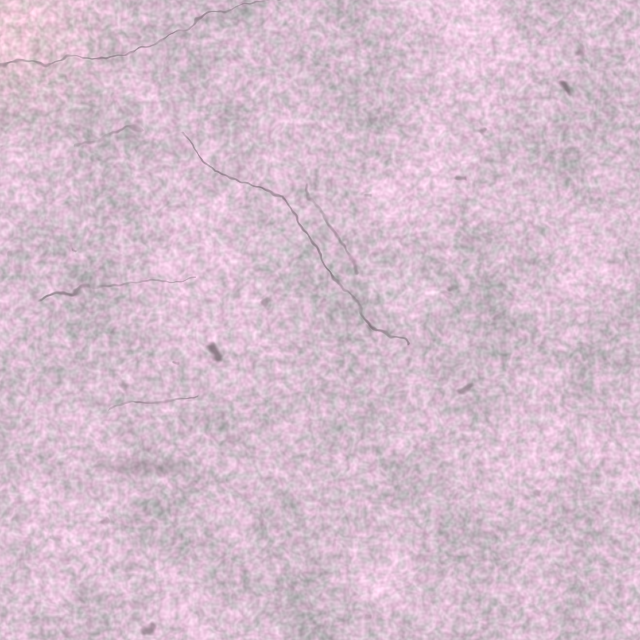
Reproduce this texture procedurally as a three.js fragment shader.

```glsl
varying vec2 vUv;

const vec3 STONE_PINK = vec3(0.836, 0.743, 0.808);
const vec3 GREY_SHIFT = vec3(-0.055, 0.012, -0.030);
const vec3 CRACK_COLOR = vec3(0.47, 0.41, 0.45);
const vec3 WARM_TINT = vec3(0.045, 0.025, -0.005);
const float PATCH_SCALE = 5.0;
const float PATCH_TONE = 0.085;
const float MOTTLE_SCALE = 24.0;
const float MOTTLE_TONE = 0.065;
const float GRAIN_SCALE = 82.0;
const float GRAIN_TONE = 0.125;
const float FINE_SCALE = 165.0;
const float FINE_TONE = 0.095;
const float CRACK_WIDTH = 0.0017;
const float CRACK_WOBBLE = 0.012;
const int SPECK_COUNT = 22;

vec2 hash2(vec2 p) {
  vec3 q = fract(p.xyx * vec3(0.1031, 0.1030, 0.0973));
  q += dot(q, q.yzx + 33.33);
  return fract((q.xx + q.yz) * q.zy);
}

float cornerSlope(vec2 cell, vec2 offset) {
  float angle = 6.2832 * hash2(cell).x;
  return dot(vec2(cos(angle), sin(angle)), offset);
}

float gradientNoise(vec2 p) {
  vec2 i = floor(p);
  vec2 f = p - i;
  vec2 u = f * f * f * (f * (f * 6.0 - 15.0) + 10.0);
  vec2 e = vec2(1.0, 0.0);
  float low = mix(cornerSlope(i, f), cornerSlope(i + e, f - e), u.x);
  float high = mix(cornerSlope(i + e.yx, f - e.yx), cornerSlope(i + 1.0, f - 1.0), u.x);
  return mix(low, high, u.y);
}

float fbm(vec2 p) {
  float sum = 0.0;
  float gain = 1.0;
  for (int i = 0; i < 3; i++) {
    sum += gain * gradientNoise(p);
    p = mat2(0.8, 0.6, -0.6, 0.8) * p * 2.03 + 17.3;
    gain *= 0.5;
  }
  return sum;
}

// Soft line from a to b
float stroke(vec2 p, vec2 a, vec2 b, float width) {
  vec2 ab = b - a;
  float along = clamp(dot(p - a, ab) / dot(ab, ab), 0.0, 1.0);
  return 1.0 - smoothstep(width * 0.2, width * 1.7, length(p - a - ab * along));
}

float glow(vec2 p, vec2 center, vec2 radius) {
  vec2 d = (p - center) / radius;
  return exp(-dot(d, d));
}

// Long fissures and short hairlines
float cracks(vec2 p) {
  float w = CRACK_WIDTH;
  float top = max(stroke(p, vec2(-0.02, 0.898), vec2(0.21, 0.916), w),
              max(stroke(p, vec2(0.21, 0.916), vec2(0.33, 0.978), w),
                  stroke(p, vec2(0.33, 0.978), vec2(0.44, 1.005), w)));
  float middle = max(stroke(p, vec2(0.28, 0.79), vec2(0.335, 0.735), w),
                 max(stroke(p, vec2(0.335, 0.735), vec2(0.44, 0.695), w),
                 max(stroke(p, vec2(0.44, 0.695), vec2(0.50, 0.60), w * 1.2),
                 max(stroke(p, vec2(0.50, 0.60), vec2(0.585, 0.49), w * 1.2),
                     stroke(p, vec2(0.585, 0.49), vec2(0.635, 0.462), w)))));
  float left = max(stroke(p, vec2(0.06, 0.533), vec2(0.14, 0.552), w * 1.5),
                   0.6 * stroke(p, vec2(0.14, 0.552), vec2(0.31, 0.567), w));
  float faint = max(stroke(p, vec2(0.17, 0.362), vec2(0.31, 0.385), w),
                max(stroke(p, vec2(0.11, 0.768), vec2(0.22, 0.803), w * 1.3),
                    stroke(p, vec2(0.475, 0.71), vec2(0.56, 0.575), w * 1.5)));
  return max(max(0.75 * top, middle), max(left, 0.6 * faint));
}

// Scattered tilted pits
float specks(vec2 p) {
  float mask = 0.0;
  for (int i = 0; i < SPECK_COUNT; i++) {
    vec2 seed = vec2(float(i) * 7.0 + 3.0, 41.0);
    vec2 shape = hash2(seed + 19.0);
    float angle = shape.x * 1.6 - 0.4;
    vec2 reach = vec2(cos(angle), sin(angle)) * 0.008 * shape.y;
    vec2 center = hash2(seed);
    float pit = stroke(p, center - reach, center + reach, 0.0025 + 0.003 * shape.x);
    mask = max(mask, pit * (0.2 + 0.35 * shape.y));
  }
  return mask;
}

void main() {
  vec2 p = vUv;
  vec2 wobble = vec2(fbm(p * 22.0), fbm(p * 22.0 + 53.0));
  vec2 warped = p + CRACK_WOBBLE * wobble;

  // Cloudy patches and layered grain
  float clouds = fbm(p * PATCH_SCALE + 8.0);
  float mottle = gradientNoise(mat2(0.8, -0.5, 0.6, 0.9) * p * MOTTLE_SCALE);
  vec2 grainPoint = p + 0.004 * wobble;
  float grain = gradientNoise(grainPoint * GRAIN_SCALE + 11.0);
  float fine = gradientNoise(grainPoint * FINE_SCALE + 71.0);
  float tone = PATCH_TONE * clouds + MOTTLE_TONE * mottle + GRAIN_TONE * grain + FINE_TONE * fine;
  float tint = gradientNoise(grainPoint * 68.0 + 130.0);
  float greyness = 1.7 * tint - 0.9 * clouds - 0.5 * mottle - 0.5 * grain;
  vec3 color = STONE_PINK + tone + GREY_SHIFT * clamp(greyness, -0.8, 1.2);

  // Pale worn areas and warm corner
  float worn = glow(warped, vec2(0.61, 0.555), vec2(0.09, 0.03))
             + glow(warped, vec2(0.45, 0.62), vec2(0.05, 0.05));
  color += 0.045 * worn + WARM_TINT * glow(p, vec2(0.0, 0.95), vec2(0.14, 0.12));

  // Cracks, pits and smudges
  float wear = 0.58 + 0.5 * gradientNoise(p * 30.0 + 5.0);
  float chips = max(stroke(warped, vec2(0.331, 0.459), vec2(0.336, 0.439), 0.006),
                    stroke(warped, vec2(0.881, 0.870), vec2(0.887, 0.857), 0.006));
  float smudge = 0.28 * stroke(warped, vec2(0.16, 0.272), vec2(0.27, 0.272), 0.010);
  float dark = max(max(cracks(warped) * wear, specks(warped)), max(0.75 * chips, smudge));
  color = mix(color, CRACK_COLOR, clamp(dark, 0.0, 0.9));

  gl_FragColor = vec4(clamp(color, 0.0, 1.0), 1.0);
}
```
